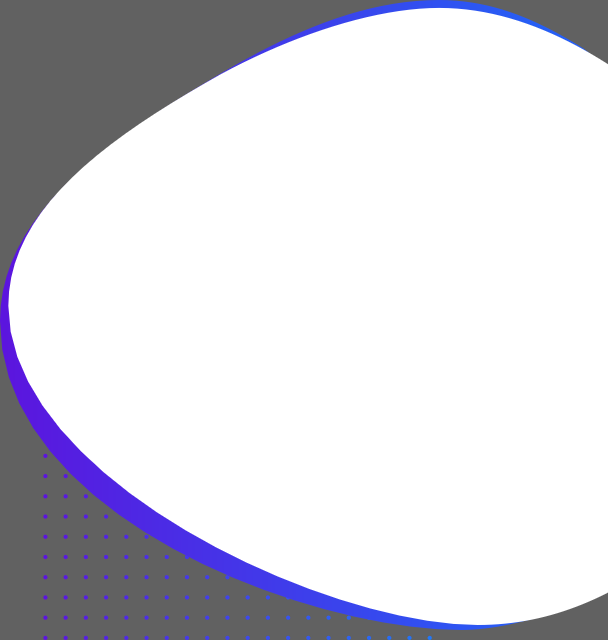
Write a Shadertoy shader that draws this background.

```glsl
// Layout in design units: canvas height is DESIGN_HEIGHT, y points up
const float DESIGN_HEIGHT = 768.0;
const int CURVES = 6;
const int STEPS = 20;

const vec3 BACKDROP = vec3(0.38);
const vec3 PAPER = vec3(1.0);
const vec3 VIOLET = vec3(0.36, 0.08, 0.87);
const vec3 BLUE = vec3(0.15, 0.37, 0.96);
const vec3 DOT_BLUE = vec3(0.13, 0.47, 0.98);
const float RIM_FADE = 640.0;

const vec2 DOT_ORIGIN = vec2(54.5, 2.5);
const vec2 DOT_LAST = vec2(19.0, 9.0);
const float DOT_PITCH = 24.27;
const float DOT_RADIUS = 2.5;

// Closed outlines: each curve uses three points and ends at the next start
const vec2 PAPER_OUTLINE[18] = vec2[18](
    vec2(10, 401), vec2(10, 518), vec2(130, 603),
    vec2(265, 679), vec2(352, 726), vec2(450, 758.5),
    vec2(527, 758.5), vec2(600, 758.5), vec2(668, 730),
    vec2(728, 692), vec2(950, 550), vec2(950, 168),
    vec2(728, 56), vec2(680, 32), vec2(630, 18),
    vec2(573, 18), vec2(390, 18), vec2(10, 193));

const vec2 RIM_OUTLINE[18] = vec2[18](
    vec2(0, 383), vec2(0, 506), vec2(120, 593),
    vec2(255, 674), vec2(345, 728), vec2(435, 768),
    vec2(527, 768), vec2(595, 768), vec2(650, 741),
    vec2(700, 710), vec2(900, 568), vec2(900, 168),
    vec2(700, 46), vec2(655, 28), vec2(600, 12),
    vec2(553, 12), vec2(370, 12), vec2(0, 148));

vec2 bezier(vec2 a, vec2 b, vec2 c, vec2 d, float t) {
    float s = 1.0 - t;
    return s * s * s * a + 3.0 * s * t * (s * b + t * c) + t * t * t * d;
}

// Signed distance to a closed chain of cubic curves, negative inside
float outlineDistance(vec2 p, vec2 outline[18]) {
    float nearest = 1e9;
    float side = 1.0;
    vec2 start = outline[0];
    for (int i = 0; i < CURVES; i++) {
        int k = 3 * i;
        for (int j = 1; j <= STEPS; j++) {
            vec2 end = bezier(outline[k], outline[k + 1], outline[k + 2],
                              outline[(k + 3) % 18], float(j) / float(STEPS));
            vec2 edge = end - start;
            vec2 toP = p - start;
            vec2 gap = toP - edge * clamp(dot(toP, edge) / dot(edge, edge), 0.0, 1.0);
            nearest = min(nearest, dot(gap, gap));

            // Flip the side at each crossing of a horizontal ray
            bool spans = (start.y > p.y) != (end.y > p.y);
            if (spans && toP.x < edge.x * toP.y / edge.y) side = -side;
            start = end;
        }
    }
    return side * sqrt(nearest);
}

float dotDistance(vec2 p) {
    vec2 cell = clamp(round((p - DOT_ORIGIN) / DOT_PITCH), vec2(0.0), DOT_LAST);
    return length(p - DOT_ORIGIN - cell * DOT_PITCH) - DOT_RADIUS;
}

void mainImage(out vec4 fragColor, in vec2 fragCoord) {
    float pixel = DESIGN_HEIGHT / iResolution.y;
    vec2 p = fragCoord * pixel;
    vec3 color = BACKDROP;

    // Dot grid
    float dotFade = clamp((p.x - DOT_ORIGIN.x) / (DOT_LAST.x * DOT_PITCH), 0.0, 1.0);
    float dots = clamp(0.5 - dotDistance(p) / pixel, 0.0, 1.0);
    color = mix(color, mix(VIOLET, DOT_BLUE, dotFade), dots);

    // Gradient rim
    float rim = clamp(0.5 - outlineDistance(p, RIM_OUTLINE) / pixel, 0.0, 1.0);
    color = mix(color, mix(VIOLET, BLUE, clamp(p.x / RIM_FADE, 0.0, 1.0)), rim);

    // White blob
    float paper = clamp(0.5 - outlineDistance(p, PAPER_OUTLINE) / pixel, 0.0, 1.0);
    color = mix(color, PAPER, paper);

    fragColor = vec4(color, 1.0);
}
```
